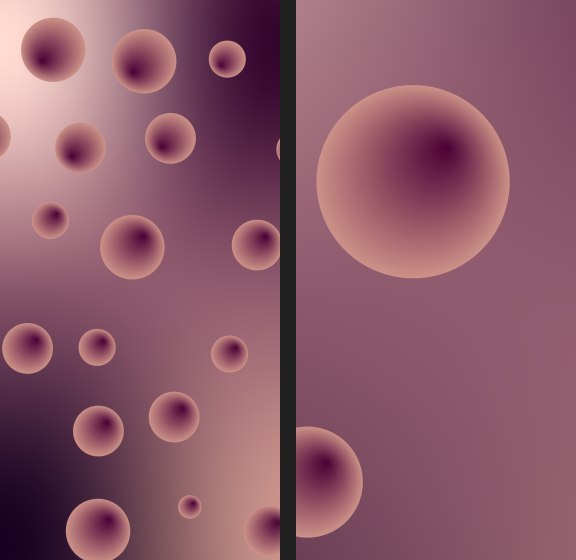
Left: the whole. Right: its middle third, enlarged.
Write a Shadertoy shader that draws this background.

```glsl
#define COLUMNS 3.0
#define MIN_RADIUS 0.125
#define MAX_RADIUS 0.345
#define GAP_SHARE 0.08
#define SEED 17.0
#define ROW_SHIFT 0.15
#define LIT_FROM_ABOVE_ROW 4.0
#define FOCUS_OFFSET 0.36

const vec3 MAUVE = vec3(0.57, 0.36, 0.435);
const vec3 BLUSH = vec3(1.00, 0.86, 0.82);
const vec3 PLUM  = vec3(0.20, 0.02, 0.18);
const vec3 NIGHT = vec3(0.09, 0.00, 0.13);
const vec3 PEACH = vec3(0.82, 0.60, 0.56);
const vec3 CORE  = vec3(0.29, 0.00, 0.21);
const vec3 RIM   = vec3(0.80, 0.57, 0.53);

vec3 hash3(vec2 p) {
    vec3 q = fract((p.xyx + SEED) * vec3(0.1031, 0.1030, 0.0973));
    q += dot(q, q.yxz + 33.33);
    return fract((q.xxy + q.yzz) * q.zyx);
}

// Tint that a soft round glow adds to the base colour
vec3 glow(vec2 p, vec2 centre, float radius, vec3 colour) {
    float weight = 1.0 - smoothstep(0.0, radius, distance(p, centre));
    return weight * (colour - MAUVE);
}

vec3 backdrop(vec2 p) {
    vec3 colour = MAUVE;
    colour += glow(p, vec2(0.0, 1.85), 1.00, BLUSH);
    colour += glow(p, vec2(1.0, 1.85), 1.00, PLUM);
    colour += glow(p, vec2(0.0, 0.05), 1.15, NIGHT);
    colour += glow(p, vec2(1.0, 0.10), 1.00, PEACH);
    return clamp(colour, 0.0, 1.0);
}

// Focal gradient in the unit disc: 0 at the focus, 1 all along the rim
float focalGradient(vec2 p, vec2 focus) {
    vec2 d = p - focus;
    float dd = dot(d, d);
    float fd = dot(focus, d);
    float reach = sqrt(fd * fd + dd * (1.0 - dot(focus, focus))) - fd;
    return clamp(dd / max(reach, 1e-5), 0.0, 1.0);
}

void mainImage(out vec4 fragColor, in vec2 fragCoord) {
    vec2 p = fragCoord / iResolution.x;
    vec3 colour = backdrop(p);

    // Staggered rows of cells, each holding at most one bubble
    vec2 q = p * COLUMNS + vec2(0.0, ROW_SHIFT);
    float row = floor(q.y);
    q.x += hash3(vec2(row, 71.0)).x;
    vec2 cell = floor(q);
    vec3 rnd = hash3(cell);
    vec3 pick = hash3(cell + 40.0);

    // Four bubble sizes, moved freely inside the cell
    float radius = mix(MIN_RADIUS, MAX_RADIUS, floor(rnd.z * 4.0) / 3.0);
    vec2 centre = 0.5 + (rnd.xy * 2.0 - 1.0) * (0.49 - radius);
    vec2 local = q - cell - centre;

    // Dark focus leans down-left in the upper rows, up-right below
    float lean = row >= LIT_FROM_ABOVE_ROW ? -1.0 : 1.0;
    float shade = focalGradient(local / radius, vec2(lean * FOCUS_OFFSET));

    float pixel = COLUMNS / iResolution.x;
    float cover = 1.0 - smoothstep(-0.7 * pixel, 0.7 * pixel, length(local) - radius);
    cover *= step(GAP_SHARE, pick.x);
    colour = mix(colour, mix(CORE, RIM, shade), cover);

    fragColor = vec4(colour, 1.0);
}
```
